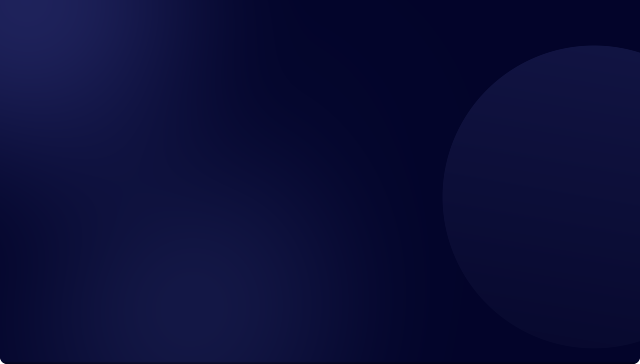
Reproduce this background procedurally as a WebGL 1 fragment shader.

```glsl
precision highp float;
// Midnight blue panel with soft indigo glows and a large shaded disc at the right.

uniform vec2 u_resolution;

const vec3 NIGHT = vec3(0.010, 0.017, 0.165);
const vec3 INDIGO_GLOW = vec3(0.108, 0.116, 0.190);
const vec3 BLUE_GLOW = vec3(0.062, 0.070, 0.100);
const vec3 HAZE = vec3(0.009, 0.010, 0.016);
const vec3 DISC_TOP = vec3(0.068, 0.078, 0.260);
const vec3 DISC_BOTTOM = vec3(0.030, 0.036, 0.184);
const vec3 PAGE = vec3(1.0);

// Bell-shaped light that reaches zero at the given radius.
float glow(vec2 p, vec2 center, float radius) {
  vec2 d = (p - center) / radius;
  float f = max(1.0 - dot(d, d), 0.0);
  return f * f * f;
}

// Coverage of a shape from its signed distance, smoothed over one pixel.
float cover(float dist, float pixel) {
  return 1.0 - smoothstep(-0.5 * pixel, 0.5 * pixel, dist);
}

// Signed distance to a panel with rounded lower corners and an open top.
float panelDistance(vec2 p, float width, float radius) {
  vec2 q = vec2(abs(p.x - 0.5 * width) - 0.5 * width, -p.y) + radius;
  return min(max(q.x, q.y), 0.0) + length(max(q, 0.0)) - radius;
}

// Slightly tilted linear shading across a disc of unit radius.
vec3 discShade(vec2 p) {
  float height = dot(p, vec2(0.17, 0.985));
  return mix(DISC_BOTTOM, DISC_TOP, clamp(0.5 + 0.5 * height, 0.0, 1.0));
}

void main() {
  float pixel = 1.0 / u_resolution.y;
  vec2 p = gl_FragCoord.xy * pixel;
  float width = u_resolution.x * pixel;

  // Background glows, with a faint haze joining them
  vec3 color = NIGHT;
  color += INDIGO_GLOW * glow(p, vec2(0.04 * width, 1.0), 0.83);
  color += BLUE_GLOW * glow(p, vec2(0.293 * width, 0.12), 0.82);
  color += HAZE * glow(p, vec2(0.38 * width, 0.52), 0.85);

  // Disc, cut by the right edge
  vec2 discCenter = vec2(0.928 * width, 0.459);
  float discRadius = 0.416;
  vec2 toDisc = (p - discCenter) / discRadius;
  float discCover = cover((length(toDisc) - 1.0) * discRadius, pixel);
  color = mix(color, discShade(toDisc), discCover);

  // Dark rim along the bottom, then the rounded corners
  color *= mix(0.65, 1.0, smoothstep(0.002, 0.008, p.y));
  color = mix(PAGE, color, cover(panelDistance(p, width, 0.019), pixel));

  gl_FragColor = vec4(color, 1.0);
}
```
